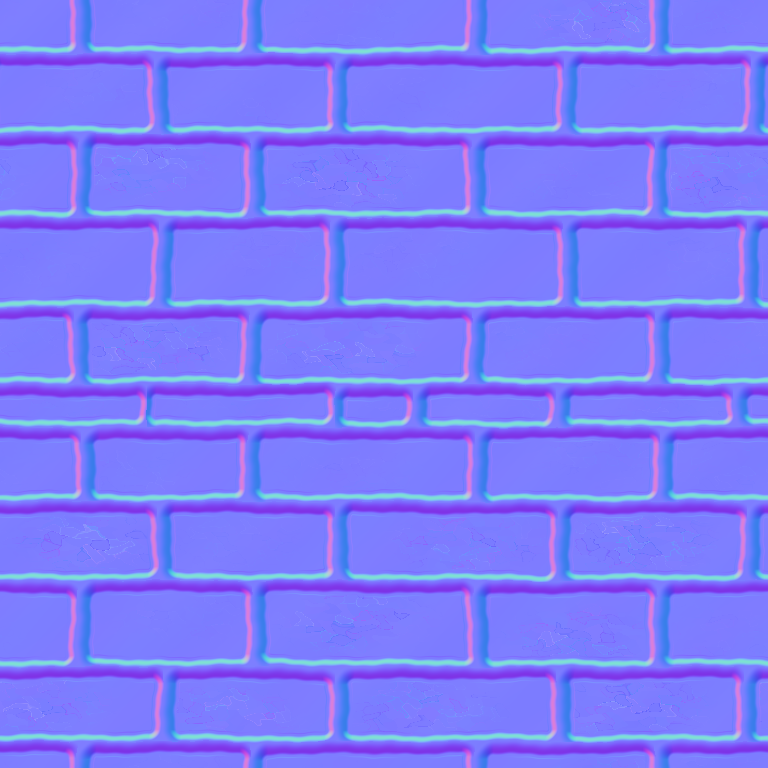
This texture map is drawn by a three.js fragment shader. Its source:

```glsl
varying vec2 vUv;

const float TAU = 6.2831853;
const float THIN_COURSE = 4.0;
const vec2 FIRST_COURSE = vec2(0.0, 0.0703);

float hash(vec2 p) {
  return fract(sin(dot(p, vec2(127.1, 311.7))) * 4375.85);
}

vec2 hash2(vec2 p) {
  return vec2(hash(p), hash(p + 37.4));
}

float pick(vec4 v, float i) {
  return dot(v, vec4(equal(vec4(i), vec4(0.0, 1.0, 2.0, 3.0))));
}

// Layered sines with whole frequencies, so the wobble tiles
vec2 wobble(vec2 p) {
  vec2 a = TAU * p;
  vec2 broad = vec2(sin(a.y * 7.0 + a.x * 3.0), sin(a.x * 5.0 + a.y * 4.0 + 1.0));
  vec2 mid = vec2(sin(a.y * 19.0 - a.x * 6.0), sin(a.x * 13.0 - a.y * 9.0 + 2.0));
  vec2 fine = vec2(sin(a.y * 43.0 + a.x * 11.0), sin(a.x * 37.0 + a.y * 17.0));
  return 0.0011 * broad + 0.0008 * mid + 0.0004 * fine;
}

// Course index, top and bottom, measured downward
vec3 findCourse(float y) {
  float top = 0.0;
  vec3 course = vec3(0.0);
  for (float i = 0.0; i < 10.0; i++) {
    vec4 heights = i < 4.0 ? vec4(0.104, 0.109, 0.117, 0.100)
                 : i < 8.0 ? vec4(0.056, 0.097, 0.103, 0.112)
                 : vec4(0.0975, 0.1045, 0.0, 0.0);
    float bottom = top + pick(heights, mod(i, 4.0));
    if (y >= top) course = vec3(i, top, bottom);
    top = bottom;
  }
  return course;
}

// Brick index, left and right; joints wrap around the canvas
vec3 findBrick(float x, float course) {
  bool thin = course == THIN_COURSE;
  vec4 joints = thin ? vec4(0.192, 0.436, 0.539, 0.723)
              : mod(course, 2.0) > 0.5 ? vec4(0.102, 0.327, 0.615, 0.855)
              : vec4(0.207, 0.436, 0.729, 0.973);
  vec3 brick = vec3(0.0, -2.0, 2.0);
  for (float i = 0.0; i < 5.0; i++) {
    if (i > 3.5 && !thin) break;
    float joint = i > 3.5 ? 0.955 : pick(joints, i);
    if (!thin) joint += 0.010 * (hash(vec2(i, course)) - 0.5);
    float left = joint + floor(x - joint);
    if (left > brick.y) brick.xy = vec2(i, left);
    brick.z = min(brick.z, left + 1.0);
  }
  return brick;
}

// Rounded box: outward direction in xy, signed distance in z
vec3 roundedBox(vec2 p, vec2 halfSize, float radius) {
  vec2 q = abs(p) - halfSize + radius;
  vec2 corner = max(q, 0.0);
  float len = length(corner);
  float d = len + min(max(q.x, q.y), 0.0) - radius;
  return vec3(sign(p) * corner / max(len, 0.0001), d);
}

float ridge(float d, float inner, float outer) {
  return smoothstep(-inner, 0.0, d) * (1.0 - smoothstep(0.0, outer, d));
}

// Cellular noise: gap between the two nearest points, then the cell id
vec3 cellular(vec2 p) {
  vec2 base = floor(p), id = base;
  float near = 8.0, next = 8.0;
  for (float j = -1.0; j <= 1.0; j++)
    for (float i = -1.0; i <= 1.0; i++) {
      vec2 cell = base + vec2(i, j);
      float d = length(cell + hash2(cell) - p);
      if (d < near) { next = near; near = d; id = cell; }
      else next = min(next, d);
    }
  return vec3(next - near, id);
}

// Broken cracks and shallow facets
vec2 chippedTilt(vec2 p, vec2 seed) {
  vec2 q = vec2(p.x * 42.0 + p.y * 38.0, p.y * 85.0 - p.x * 25.0) + seed * 50.0;
  q += 0.3 * sin(q.yx * 2.3) + 0.15 * sin(q.yx * 5.1 + 1.0);
  vec3 c = cellular(q);
  vec2 facing = hash2(c.yz + 5.0) - 0.5;
  float crack = (1.0 - smoothstep(0.02, 0.16, c.x)) * step(0.45, hash(c.yz + 9.0));
  return facing * (0.07 + 0.5 * crack);
}

void main() {
  vec2 p = vec2(vUv.x, 1.0 - vUv.y);
  vec2 q = p + wobble(p) - FIRST_COURSE;
  q.y = fract(q.y);
  vec3 course = findCourse(q.y);
  vec3 brick = findBrick(q.x, course.x);
  vec2 id = vec2(brick.x, course.x);
  vec2 seed = hash2(id + 3.0);

  // Brick face inset from its cell, with uneven sides
  float leftGap = course.x == THIN_COURSE ? 0.003 + 0.012 * smoothstep(0.3, 0.6, fract(brick.y)) : 0.0145;
  vec2 low = vec2(brick.y + leftGap, course.y + 0.012) + 0.002 * (seed - 0.5);
  vec2 high = vec2(brick.z, course.z) - 0.005 - 0.0015 * hash2(id + 8.0);
  vec2 local = q - 0.5 * (low + high);
  vec2 skewed = local + (hash2(id + 14.0) - 0.5) * vec2(0.06, 0.018) * local.yx;
  vec3 box = roundedBox(skewed, 0.5 * (high - low), 0.010);
  vec2 n = box.xy;

  // Crisp right and lower edges, soft left and upper edges
  vec2 lit = step(0.0, n);
  vec2 strength = mix(vec2(0.65, 0.72), vec2(1.05, 1.2), lit);
  vec2 reach = mix(vec2(0.015, 0.0145), vec2(0.0055), lit);
  vec2 tilt = n * strength * vec2(ridge(box.z, 0.005, reach.x), ridge(box.z, 0.005, reach.y));

  // Faint inner rim
  float rim = ridge(box.z + 0.0075, 0.0015, 0.0015);
  tilt -= n * 0.14 * rim * (0.5 + 0.5 * sin(TAU * (p.x * 9.0 + p.y * 6.0)));

  // Chipped patches on some bricks and a slight swell on all
  float face = 1.0 - smoothstep(-0.010, -0.005, box.z);
  vec2 patchCenter = (seed - 0.5) * vec2(0.12, 0.03);
  float worn = 1.0 - smoothstep(0.4, 1.2, length((local - patchCenter) / vec2(0.10, 0.042)));
  worn *= mix(0.12, 0.8, step(0.6, hash(id + 21.0)));
  tilt += face * worn * chippedTilt(local, seed);
  tilt += 0.012 * sin(TAU * (p.yx * vec2(8.0, 6.0) + p * 5.0)) - 0.018;

  gl_FragColor = vec4(0.5 + 0.5 * normalize(vec3(tilt, 1.0)), 1.0);
}
```
